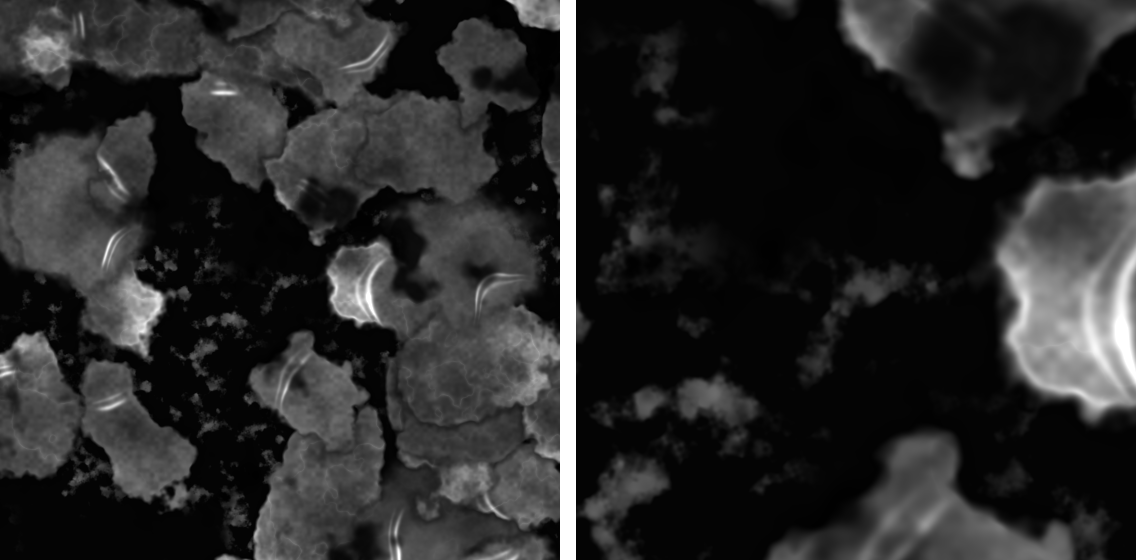
Left: the whole. Right: its middle third, enlarged.
Give the GLSL for this texture, as a Shadertoy shader.

```glsl
// Draws a dark-field micrograph of crumbly grey grains with glowing rims on black.
#define CELLS 6.0        // grain cells across the canvas
#define FILL 0.80        // share of cells that hold a grain
#define EDGE_ROUGH 0.62  // raggedness of grain outlines
#define TONE_LOW 0.17    // darkest grain tone
#define TONE_HIGH 0.31   // brightest grain tone
#define SPECKLE 0.42     // strength of the fine mottling
#define SPECKLE_FREQ 125.0
#define GLOW 0.30        // one-sided brightening inside grains
#define STREAK 0.60      // brightness of thin curved streaks
#define DEBRIS 0.30      // brightness of loose crumbs
#define BLACK 0.015      // background level

float hash(vec2 p) {
    return fract(sin(dot(p, vec2(127.1, 311.7))) * 43758.5453);
}

float noise(vec2 p) {
    vec2 cell = floor(p), f = fract(p);
    f = f * f * (3.0 - 2.0 * f);
    float low = mix(hash(cell), hash(cell + vec2(1, 0)), f.x);
    float high = mix(hash(cell + vec2(0, 1)), hash(cell + vec2(1, 1)), f.x);
    return mix(low, high, f.y);
}

float fbm(vec2 p, int octaves) {
    float sum = 0.0, weight = 0.5, total = 0.0;
    for (int i = 0; i < octaves; i++) {
        sum += weight * noise(p);
        total += weight;
        weight *= 0.5;
        p = mat2(1.6, 1.2, -1.2, 1.6) * p + 7.3;
    }
    return sum / total;
}

mat2 rotation(float angle) {
    float c = cos(angle), s = sin(angle);
    return mat2(c, s, -s, c);
}

// Thin bent line with a faint twin and a halo on its inner side
float streak(vec2 q, float bend, float reach) {
    float along = q.x / reach;
    float across = q.y - bend * q.x * q.x;
    float taper = exp(-along * along * along * along * 2.0);
    float core = exp(-pow(across / 0.026, 2.0));
    float twin = 0.4 * exp(-pow((across - 0.09) / 0.022, 2.0));
    float halo = 0.28 * exp(-abs(across) / 0.13) * smoothstep(-0.06, 0.06, across);
    return taper * (core + twin + halo);
}

void mainImage(out vec4 fragColor, in vec2 fragCoord) {
    vec2 uv = fragCoord / iResolution.y;
    vec2 p = uv * CELLS;

    // Shared textures: mottling, cloudy tone and wrinkles
    float mottle = 0.6 * noise(uv * SPECKLE_FREQ) + 0.4 * noise(uv * SPECKLE_FREQ * 0.48 + 31.0);
    float cloud = fbm(uv * 13.0 + 5.0, 5);
    float wrinkle = pow(1.0 - abs(2.0 * fbm(uv * 16.0 + 19.0, 4) - 1.0), 9.0);
    vec2 warp = vec2(fbm(p * 1.1 + 3.0, 3), fbm(p * 1.1 + 47.0, 3)) - 0.5;

    // Loose crumbs scattered over the black ground
    float crumbs = smoothstep(0.56, 0.78, fbm(uv * 42.0, 4));
    crumbs *= smoothstep(0.42, 0.66, fbm(uv * 6.0 + 61.0, 2));
    float value = BLACK + DEBRIS * crumbs * (0.4 + mottle);

    // Grains, laid over one another row by row
    for (int j = -2; j <= 2; j++)
    for (int i = -2; i <= 2; i++) {
        vec2 id = floor(p) + vec2(i, j);
        float clump = noise(id * 0.43 + 8.0) - 0.5;
        if (hash(id + 0.37) > FILL + 0.9 * clump) continue;

        vec2 center = id + 0.1 + 0.8 * vec2(hash(id + 11.3), hash(id + 23.9));
        float angle = 6.2832 * hash(id + 5.1);
        vec2 q = rotation(angle) * (p - center + 0.5 * warp);
        float radius = mix(0.46, 0.86, hash(id + 37.7));
        float stretch = mix(1.0, 1.45, hash(id + 41.2));

        // Blunt, ragged outline
        vec2 a = abs(q * vec2(1.0 / stretch, stretch));
        float body = pow(a.x * a.x * a.x + a.y * a.y * a.y, 1.0 / 3.0);
        float d = body - radius * 0.92;
        if (d > 0.6) continue;
        d += EDGE_ROUGH * (fbm(p * 2.7 + id * 13.7, 4) - 0.5);

        float blur = mix(0.035, 0.34, pow(hash(id + 53.1), 7.0));
        float cover = 1.0 - smoothstep(-blur, blur, d);
        float shadow = 1.0 - smoothstep(0.0, 0.16, d);

        // Tone, one-sided glow and lit rim
        float tone = mix(TONE_LOW, TONE_HIGH, hash(id + 67.3));
        float shade = tone * (0.45 + 1.1 * cloud);
        float side = smoothstep(-0.1, 0.8, q.x / radius);
        float lit = step(0.45, hash(id + 71.9));
        shade += GLOW * lit * side * smoothstep(0.3, 0.75, cloud);
        float rim = exp(-pow((d + 0.06) / 0.05, 2.0));
        shade += rim * (0.035 + 0.22 * lit * side * cloud);
        shade += 0.07 * wrinkle * (0.4 + lit);
        shade *= 1.0 + SPECKLE * (mottle - 0.5) * smoothstep(0.36, 0.05, blur);

        value = mix(value * (1.0 - 0.4 * shadow), shade, cover);

        // Sharp streak on some of the grains
        if (hash(id + 83.3) > 0.58) {
            vec2 s = rotation(1.2 + hash(id + 89.0)) * (q - vec2(0.6 * radius, 0.0));
            float bend = mix(-1.6, 1.6, hash(id + 97.0));
            float reach = mix(0.16, 0.42, hash(id + 101.0));
            value += STREAK * cover * streak(s, bend, reach) * (0.35 + 0.9 * cloud);
        }
    }

    // Dark hollows between and inside the grains
    float hollow = smoothstep(0.64, 0.76, fbm(uv * 8.0 + 77.0, 4));
    value *= 1.0 - 0.85 * hollow;

    fragColor = vec4(vec3(clamp(value, 0.0, 1.0)), 1.0);
}
```
